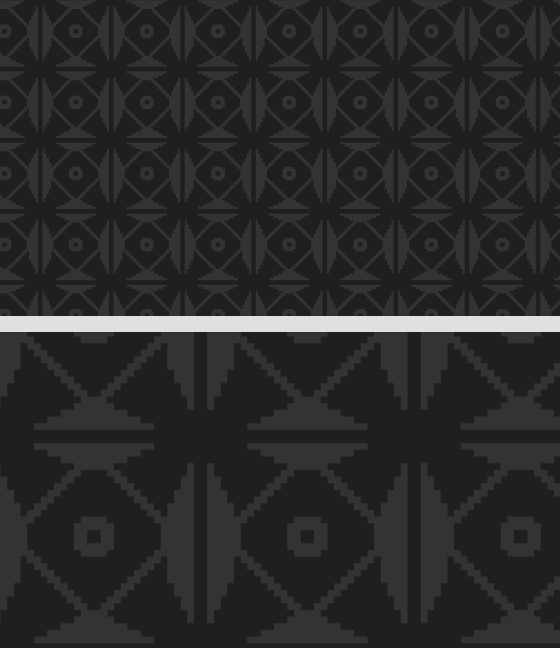
Top, the full canvas; bottom, a detail of the centre.
Give the GLSL for this pattern, as a WebGL 2 fragment shader.

```glsl
#version 300 es
precision highp float;
// Dark woven tiles: stepped diamonds with square rings, framed by tapered bars.

uniform vec2 u_resolution;
out vec4 outColor;

const vec3 GROUND = vec3(0.122, 0.120, 0.120);
const vec3 THREAD = vec3(0.202, 0.200, 0.200);
const float TILE_SIZE = 0.2251;             // in canvas heights
const vec2 TILE_ORIGIN = vec2(0.1271, 0.2185); // measured from the top left
const float CELLS = 32.0;                   // stitches per tile side
const vec2 MOTIF_CENTER = vec2(16.0, 15.0); // sits one stitch above the middle
const float BAR_STEP = 2.0;                 // taper per stitch, each side
const float TALL_HALF = 12.0;
const float WIDE_HALF = 9.0;
const int SAMPLES = 4;

// Tapered bars on both sides of the seams between tiles
bool bars(vec2 cell) {
  vec2 fromMiddle = abs(cell - 0.5 * CELLS);
  vec2 layer = floor(0.5 * CELLS - fromMiddle) - 1.0;
  bool tall = layer.x >= 0.0 && layer.x < 4.0
           && fromMiddle.y < TALL_HALF - BAR_STEP * layer.x;
  bool wide = layer.y >= 0.0 && layer.y < 4.0
           && fromMiddle.x < WIDE_HALF - BAR_STEP * layer.y;
  return tall || wide;
}

// Diamond outline, its side caps and the clipped square ring
bool motif(vec2 cell) {
  vec2 d = abs(cell - MOTIF_CENTER);
  float diagonal = d.x + d.y;
  float square = max(d.x, d.y);
  bool diamond = diagonal > 11.5 && diagonal < 13.5;
  bool caps = abs(d.x - 10.5) < 0.25 && d.y < 3.0;
  bool ring = square > 1.0 && square < 3.0 && diagonal < 4.5;
  return diamond || caps || ring;
}

float stitch(vec2 pixel) {
  vec2 p = pixel / u_resolution.y;
  p.y = 1.0 - p.y;
  vec2 cell = floor(fract((p - TILE_ORIGIN) / TILE_SIZE) * CELLS) + 0.5;
  return bars(cell) || motif(cell) ? 1.0 : 0.0;
}

void main() {
  // Average a grid of samples to smooth the stitch edges
  float coverage = 0.0;
  for (int j = 0; j < SAMPLES; j++) {
    for (int i = 0; i < SAMPLES; i++) {
      vec2 offset = (vec2(i, j) + 0.5) / float(SAMPLES) - 0.5;
      coverage += stitch(gl_FragCoord.xy + offset);
    }
  }
  coverage /= float(SAMPLES * SAMPLES);
  outColor = vec4(mix(GROUND, THREAD, coverage), 1.0);
}
```
